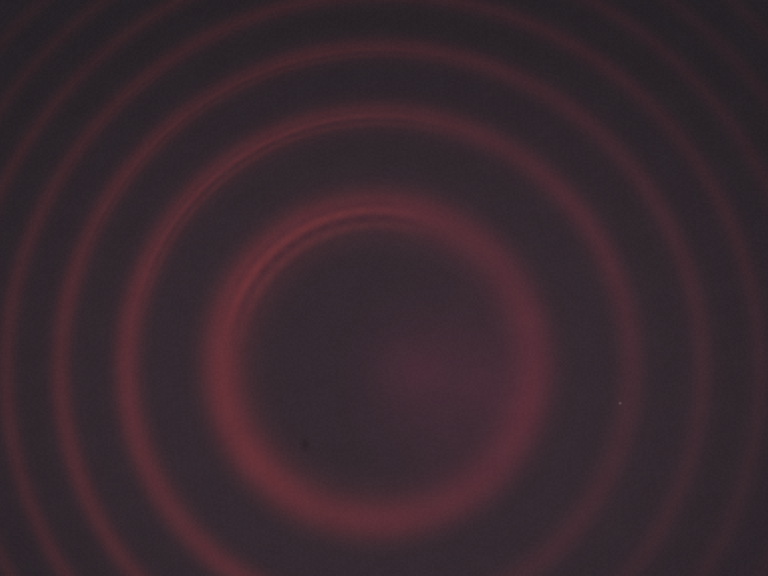
Write a Shadertoy shader that draws this background.

```glsl
// Soft red interference rings around a faint off-centre glow on a dark plum field.

float hash(vec2 cell) {
    return fract(sin(dot(cell, vec2(127.1, 311.7))) * 4375.85);
}

// Layered sines for slow, uneven tinting.
float mottle(vec2 p) {
    float sum = 0.0, amplitude = 0.5;
    for (int i = 0; i < 4; i++) {
        p = mat2(0.8, -0.6, 0.6, 0.8) * p * 1.9 + 1.7;
        sum += amplitude * sin(p.x + sin(p.y)) * cos(p.y);
        amplitude *= 0.55;
    }
    return sum;
}

float blob(vec2 offset, float radius) {
    return exp(-dot(offset, offset) / (radius * radius));
}

// Ring order: whole numbers fall on the bright rings, evenly spaced in r squared.
float ringOrder(vec2 q) {
    return (dot(q, q) - 0.0734) / 0.1185;
}

void mainImage(out vec4 fragColor, in vec2 fragCoord) {
    vec2 p = (fragCoord - 0.5 * iResolution.xy) / iResolution.y;

    // Outer rings drift slightly right and down.
    vec2 q = p - vec2(-0.012, -0.132);
    q -= vec2(0.0036, -0.0043) * clamp(ringOrder(q), 0.0, 5.0);
    float order = ringOrder(q);
    float index = max(0.0, floor(order + 0.5));
    float across = order - index;
    vec2 direction = q / max(length(q), 1e-4);

    // Dark field, fading toward the upper corners.
    float shade = smoothstep(0.25, 0.85, length((p - vec2(0.0, -0.2)) * vec2(0.75, 1.0)));
    vec3 color = mix(vec3(0.202, 0.162, 0.188), vec3(0.148, 0.130, 0.148), shade);

    // Broad rings, weaker outward and toward the right.
    float band = exp(-across * across / 0.034);
    float strength = 0.155 * exp(-0.27 * index) * (1.0 - 0.17 * direction.x);
    strength *= 1.0 - 0.35 * smoothstep(0.3, 1.0, dot(direction, vec2(0.7, -0.7)))
                    * min(index, 1.0);
    vec3 ringTint = mix(vec3(1.0, 0.16, 0.16), vec3(0.90, 0.14, 0.21),
                        smoothstep(-0.6, 0.8, direction.x));
    color += ringTint * strength * band * (1.0 + 0.12 * mottle(p * 9.0));

    // Fine bright strands along the upper left of the inner rings.
    float crescent = smoothstep(0.55, 1.0, dot(direction, vec2(-0.5, 0.866)));
    float strands = cos((across + 0.016) * 52.0) * exp(-pow((across + 0.06) / 0.11, 2.0));
    float beading = 0.8 + 0.2 * sin(atan(direction.y, direction.x) * 47.0 + 3.0 * mottle(p * 5.0));
    color += vec3(0.055, 0.018, 0.010) * strands * crescent * beading * exp(-0.6 * index);

    // Magenta glow inside the first ring.
    float glow = 0.055 * blob(p - vec2(0.11, -0.165), 0.14)
               + 0.028 * blob(p - vec2(0.045, -0.145), 0.055)
               + 0.025 * blob(p - vec2(0.175, -0.18), 0.06);
    color += vec3(1.0, 0.17, 0.42) * glow * (1.0 + 0.2 * mottle(p * 8.0));

    // Film grain, a dark smudge and a pale speck.
    color += 0.012 * (hash(floor(p * 290.0)) - 0.5) + 0.004 * mottle(p * 22.0);
    color -= 0.03 * blob((p - vec2(-0.137, -0.272)) * vec2(1.0, 0.6), 0.007);
    color += 0.15 * blob(p - vec2(0.41, -0.2), 0.0022);

    fragColor = vec4(clamp(color, 0.0, 1.0), 1.0);
}
```
